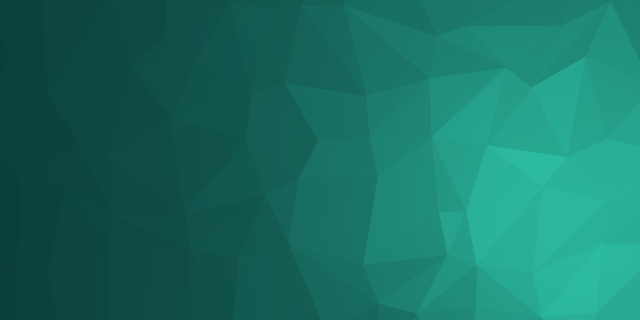
A Shadertoy shader for this background:

```glsl
// Low-poly teal backdrop: irregular triangular facets lit by a soft glow at lower right.

#define CELL 0.19                    // facet spacing, in canvas heights
#define JITTER 0.80                  // vertex scatter, in cells
#define FLATNESS 0.75                // 0 = even gradient, 1 = flat facets
#define FACET_CONTRAST 0.09          // random shade of each facet
#define GLOW_CENTER vec2(1.74, 0.33)
#define GLOW_AXIS vec2(0.8, -0.6)    // direction in which the glow is stretched
#define GLOW_SIZE 0.59
#define GLOW_STRENGTH 0.76
#define SIDE_LIGHT 0.22              // brightening from left to right
#define DARK_TEAL vec3(0.045, 0.250, 0.232)
#define BRIGHT_TEAL vec3(0.160, 0.680, 0.590)

float hash(vec2 p) {
    vec3 q = fract(p.xyx * vec3(0.1031, 0.1030, 0.0973));
    q += dot(q, q.yzx + 33.33);
    return fract((q.x + q.y) * q.z);
}

float cross2(vec2 a, vec2 b) {
    return a.x * b.y - a.y * b.x;
}

// Brightness of the backdrop: sideways ramp plus a stretched gaussian
float lightAt(vec2 p) {
    vec2 toPoint = p - GLOW_CENTER;
    float along = dot(toPoint, GLOW_AXIS);
    float across = cross2(GLOW_AXIS, toPoint);
    float d2 = 0.8 * along * along + 1.2 * across * across;
    return SIDE_LIGHT * p.x + GLOW_STRENGTH * exp(-d2 / (GLOW_SIZE * GLOW_SIZE));
}

// Scattered mesh vertex belonging to a grid node
vec2 vertexAt(vec2 node) {
    vec2 scatter = vec2(hash(node + 17.0), hash(node + 71.0)) - 0.5;
    return node + JITTER * scatter;
}

float signedArea(vec2 a, vec2 b, vec2 c) {
    return cross2(b - a, c - a);
}

// Signed distance to a line, positive on its left
float edgeDistance(vec2 p, vec2 a, vec2 b) {
    return cross2(b - a, p - a) / length(b - a);
}

// Adds one facet to a sum of (color, coverage)
void addFacet(vec2 p, vec2 a, vec2 b, vec2 c, float seed, inout vec4 sum) {
    float inside = min(edgeDistance(p, a, b),
                   min(edgeDistance(p, b, c), edgeDistance(p, c, a)));
    float coverage = clamp(0.5 + inside * CELL * iResolution.y, 0.0, 1.0);
    if (coverage <= 0.0) return;

    vec2 middle = (a + b + c) / 3.0;
    float light = mix(lightAt(p * CELL), lightAt(middle * CELL), FLATNESS);
    vec3 color = mix(DARK_TEAL, BRIGHT_TEAL, light);
    color *= 1.0 + FACET_CONTRAST * (seed - 0.5) * (0.4 + light);
    sum += vec4(color, 1.0) * coverage;
}

void mainImage(out vec4 fragColor, in vec2 fragCoord) {
    vec2 p = fragCoord / iResolution.y / CELL;
    vec2 home = floor(p);
    vec4 sum = vec4(0.0);

    // Split every nearby quad along the diagonal giving the fuller triangles
    for (int y = -1; y <= 1; y++) {
        for (int x = -1; x <= 1; x++) {
            vec2 node = home + vec2(x, y);
            vec2 a = vertexAt(node);
            vec2 b = vertexAt(node + vec2(1.0, 0.0));
            vec2 c = vertexAt(node + vec2(1.0, 1.0));
            vec2 d = vertexAt(node + vec2(0.0, 1.0));
            float seed1 = hash(node + 131.0);
            float seed2 = hash(node + 193.0);
            float splitAC = min(signedArea(a, b, c), signedArea(a, c, d));
            float splitBD = min(signedArea(a, b, d), signedArea(b, c, d));
            if (splitAC > splitBD) {
                addFacet(p, a, b, c, seed1, sum);
                addFacet(p, a, c, d, seed2, sum);
            } else {
                addFacet(p, a, b, d, seed1, sum);
                addFacet(p, b, c, d, seed2, sum);
            }
        }
    }

    // Plain gradient stands in wherever no facet covers the point
    vec3 backdrop = mix(DARK_TEAL, BRIGHT_TEAL, lightAt(p * CELL));
    vec3 color = sum.a > 0.0 ? sum.rgb / sum.a : backdrop;
    fragColor = vec4(color, 1.0);
}
```
